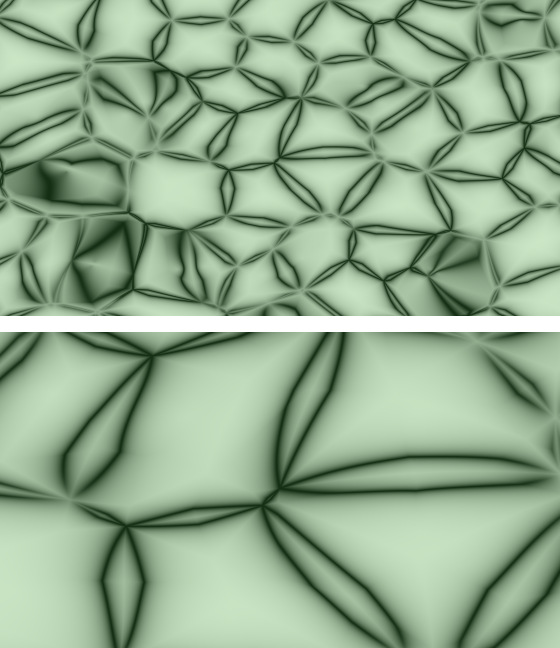
Top: the whole. Bottom: its middle third, enlarged.
Give the GLSL for this texture, as a Shadertoy shader.

```glsl
// Pale green faceted cells parted by dark, lens-shaped creases.

vec2 hash2(vec2 p) {
    vec3 q = fract(p.xyx * vec3(0.1031, 0.1030, 0.0973));
    q += dot(q, q.yzx + 33.33);
    return fract((q.xx + q.yz) * q.zy);
}

// Distances to the three nearest scattered sites, in rising order.
vec3 nearestThree(vec2 p) {
    vec2 cell = floor(p);
    vec3 d = vec3(9.0);
    for (int y = -2; y <= 2; y++)
    for (int x = -2; x <= 2; x++) {
        vec2 id = cell + vec2(x, y);
        float r = length(id + hash2(id + 57.0) - p);
        if (r < d.x) d = vec3(r, d.xy);
        else if (r < d.y) d = vec3(d.x, r, d.y);
        else d.z = min(d.z, r);
    }
    return d;
}

float relief(vec2 uv) {
    // Cells are wider than tall, with gently bent borders.
    vec2 p = uv * vec2(4.4, 6.4);
    p += 0.09 * sin(p.yx * vec2(2.3, 1.9) + vec2(0.4, 2.1));
    vec3 d = nearestThree(p);

    // Zero along two curves that enclose a lens around each border.
    float crease = (d.y - d.x) - 0.35 * (d.z - d.y);
    float height = sqrt(crease * crease + 0.00005);

    // Most junctions fade into pale knots, some stay dark.
    float pale = smoothstep(-0.7, 0.1, sin(1.7 * p.x + 2.0 * sin(1.3 * p.y)));
    height += 0.15 * pale * exp(-(d.z - d.x) / 0.09);
    return height / (height + 0.07);
}

void mainImage(out vec4 fragColor, in vec2 fragCoord) {
    // Four samples per pixel keep the thin creases smooth.
    float tone = 0.0;
    for (int i = 0; i < 4; i++) {
        vec2 offset = vec2(i & 1, i >> 1) * 0.5 - 0.25;
        tone += 0.25 * relief((fragCoord + offset) / iResolution.y);
    }
    vec3 deepGreen = vec3(0.0, 0.10, 0.0);
    vec3 paleGreen = vec3(0.84, 0.95, 0.82);
    fragColor = vec4(mix(deepGreen, paleGreen, tone), 1.0);
}
```
